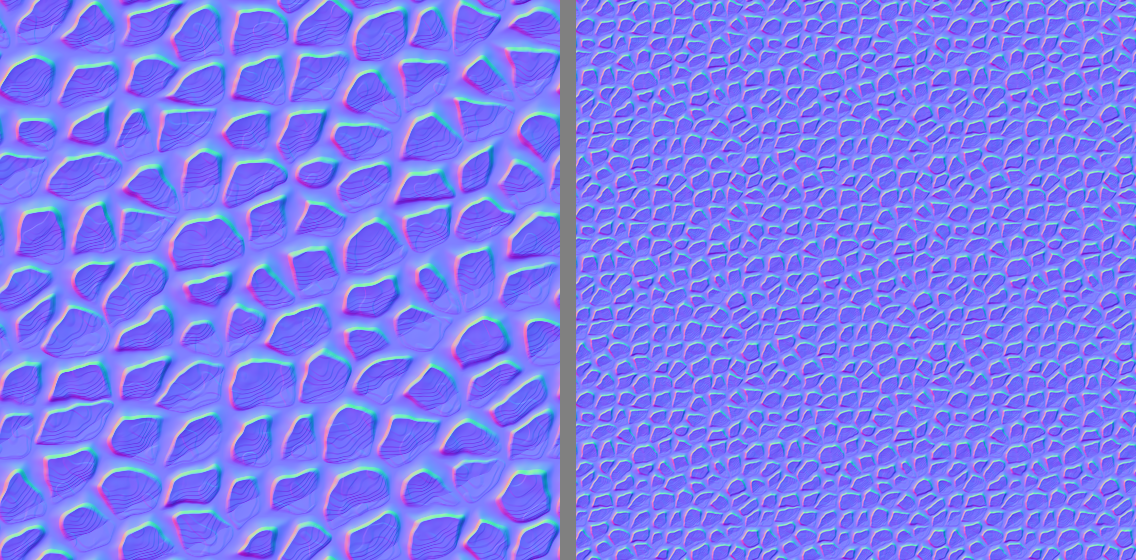
Left, the tile; right, the same tile 3 across and 3 down.
This texture map is drawn by a WebGL 1 fragment shader. Its source:

```glsl
precision highp float;
// Tiling normal map of tilted, terraced stones set in soft ground.

uniform vec2 u_resolution;

const vec2 GRID = vec2(10.0, 11.0);       // stones across and up the tile
const float JITTER = 0.72;                // scatter of the stone centres
const vec2 GRAIN = vec2(0.85, 0.527);     // long direction of the stones
const float STRETCH = 1.13;               // elongation along GRAIN
const float CORNER_SHARPNESS = 230.0;
const vec2 FALL = vec2(0.5, -0.866);      // direction in which the tops descend
const vec2 TOP_SLOPE = vec2(-0.12, 0.22); // height gradient of the tops
const float STONE_HEIGHT = 0.009;
const float GAP = 0.0125;                 // mean margin around a stone
const float GAP_SKEW = 0.24;              // wider margin on the high side
const float RIM_WIDTH = 0.0045;
const float RIM_SHARE = 0.6;              // part of the rise made by the rim
const float LIP = 0.14;                   // raised edge just inside the rim
const float LEDGE_STEP = 0.0024;
const float LEDGE_STRENGTH = 0.28;
const float SAMPLE_STEP = 0.001;

vec2 hash2(vec2 p) {
  vec3 q = fract(vec3(p.xyx) * vec3(0.1031, 0.1030, 0.0973));
  q += dot(q, q.yzx + 33.33);
  return fract((q.xx + q.yz) * q.zy);
}

float corner(vec2 cell, vec2 offset, vec2 f, float period, float seed) {
  float angle = 6.28318 * hash2(mod(cell + offset, period) + seed).x;
  return dot(vec2(cos(angle), sin(angle)), f - offset);
}

// Gradient noise that wraps after a whole number of cells.
float noise(vec2 uv, float period, float seed) {
  vec2 p = uv * period;
  vec2 i = floor(p);
  vec2 f = p - i;
  vec2 w = f * f * f * (f * (f * 6.0 - 15.0) + 10.0);
  float low = mix(corner(i, vec2(0.0), f, period, seed),
                  corner(i, vec2(1.0, 0.0), f, period, seed), w.x);
  float high = mix(corner(i, vec2(0.0, 1.0), f, period, seed),
                   corner(i, vec2(1.0), f, period, seed), w.x);
  return mix(low, high, w.y);
}

// Stretched space in which the stone cells are measured.
vec2 toGrain(vec2 v) {
  return vec2(dot(v, GRAIN) / STRETCH, dot(v, vec2(-GRAIN.y, GRAIN.x)) * STRETCH);
}

vec2 toCentre(vec2 cell, vec2 p) {
  vec2 scatter = 0.5 + JITTER * (hash2(mod(cell, GRID) + 7.0) - 0.5);
  return (cell + scatter) / GRID - p;
}

float height(vec2 uv) {
  // Lumpy outlines
  vec2 p = uv + 0.010 * vec2(noise(uv, 20.0, 11.0), noise(uv, 20.0, 53.0))
              + 0.003 * vec2(noise(uv, 46.0, 91.0), noise(uv, 46.0, 131.0));

  // Nearest stone centre
  vec2 base = floor(p * GRID);
  vec2 stone = base;
  vec2 centre = vec2(0.0);
  float nearest = 10.0;
  for (int y = -2; y <= 2; y++) {
    for (int x = -2; x <= 2; x++) {
      vec2 cell = base + vec2(float(x), float(y));
      vec2 v = toCentre(cell, p);
      vec2 g = toGrain(v);
      float d = dot(g, g);
      if (d < nearest) {
        nearest = d;
        stone = cell;
        centre = v;
      }
    }
  }

  // Rounded distance to the cell border
  vec2 a = toGrain(centre);
  float sum = 0.0;
  for (int y = -2; y <= 2; y++) {
    for (int x = -2; x <= 2; x++) {
      vec2 b = toGrain(toCentre(stone + vec2(float(x), float(y)), p));
      vec2 ab = b - a;
      float len = length(ab);
      if (len > 0.0001) sum += exp(-CORNER_SHARPNESS * dot(0.5 * (a + b), ab / len));
    }
  }
  float border = max(-log(sum) / CORNER_SHARPNESS, 0.0);

  // Tilted top and skewed margin
  vec2 local = -centre;
  vec2 vary = hash2(mod(stone, GRID) + 203.0);
  vec2 slope = TOP_SLOPE + 0.1 * (vary - 0.5);
  float top = max(STONE_HEIGHT * mix(0.8, 1.2, vary.x) + dot(slope, local), 0.001);
  float gap = max(GAP * mix(0.7, 1.25, vary.y) - GAP_SKEW * dot(local, FALL), 0.003);
  float inner = max(border - gap, 0.0);

  // Soft approach, steep rim and lip
  float ramp = min(border / gap, 1.0);
  float rim = smoothstep(max(gap - RIM_WIDTH, 0.0), gap + RIM_WIDTH, border);
  float h = top * mix(ramp * ramp, rim, RIM_SHARE) * (1.0 + LIP * rim * exp(-inner / 0.01));

  // Ledges on the low side, small curls on the top
  float level = (top + 0.15 * inner + 0.002 * noise(uv, 30.0, 171.0)) / LEDGE_STEP;
  float f = fract(level);
  float ledge = smoothstep(0.65, 1.0, f) - f;
  h += rim * LEDGE_STRENGTH * LEDGE_STEP * ledge * smoothstep(0.016, 0.007, top);
  h += rim * 0.0006 * smoothstep(0.12, 0.24, noise(uv, 28.0, 211.0));
  return h;
}

void main() {
  vec2 uv = gl_FragCoord.xy / u_resolution;
  float h = height(uv);
  vec2 grad = vec2(height(uv + vec2(SAMPLE_STEP, 0.0)) - h,
                   height(uv + vec2(0.0, SAMPLE_STEP)) - h) / SAMPLE_STEP;
  // Red faces left and green faces up
  vec3 normal = normalize(vec3(grad.x, -grad.y, 1.0));
  gl_FragColor = vec4(0.5 + 0.5 * normal, 1.0);
}
```
